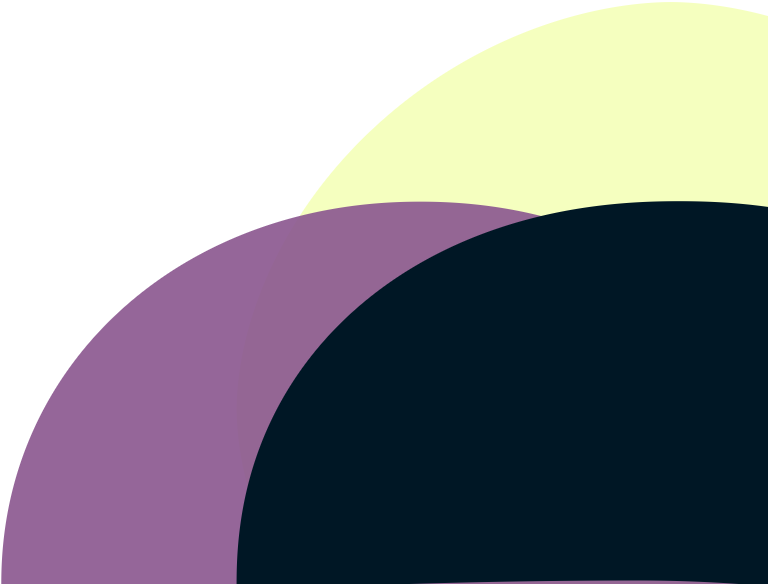
Reproduce this background procedurally as a Shadertoy shader.

```glsl
const vec3 WHITE = vec3(1.0);
const vec3 LIME = vec3(0.961, 1.0, 0.749);
const vec3 PURPLE = vec3(0.548, 0.348, 0.567);
const vec3 NAVY = vec3(0.0, 0.09, 0.145);
const float PURPLE_OPACITY = 0.92;

// Domes, in canvas heights: centre, radii and roundness exponent
const vec2 LIME_CENTRE = vec2(1.1487, 0.2991);
const vec2 LIME_RADII = vec2(0.7436, 0.6974);
const float LIME_POWER = 1.85;
const vec2 PURPLE_CENTRE = vec2(0.7197, 0.0);
const vec2 PURPLE_RADII = vec2(0.7175, 0.6547);
const float PURPLE_POWER = 2.07;
const vec2 NAVY_CENTRE = vec2(1.1624, 0.0);
const vec2 NAVY_RADII = vec2(0.7573, 0.6555);
const float NAVY_POWER = 2.15;

// Thin arch on the lower edge, with unequal left and right spans
const float ARCH_X = 1.094;
const float ARCH_LEFT = 0.393;
const float ARCH_RIGHT = 0.171;
const float ARCH_HEIGHT = 0.006;

// Approximate signed distance to a superellipse
float superellipse(vec2 p, vec2 radii, float power) {
    vec2 q = max(abs(p) / radii, vec2(1e-4));
    vec2 slope = power * pow(q, vec2(power - 1.0)) / radii;
    vec2 terms = pow(q, vec2(power));
    return (terms.x + terms.y - 1.0) / max(length(slope), 0.05);
}

float arch(vec2 p) {
    float x = p.x - ARCH_X;
    float t = x / (x < 0.0 ? ARCH_LEFT : ARCH_RIGHT);
    return p.y - ARCH_HEIGHT * (1.0 - t * t);
}

float coverage(float dist, float pixel) {
    return clamp(0.5 - dist / pixel, 0.0, 1.0);
}

void mainImage(out vec4 fragColor, in vec2 fragCoord) {
    float pixel = 1.0 / iResolution.y;
    vec2 p = fragCoord * pixel;

    float lime = coverage(superellipse(p - LIME_CENTRE, LIME_RADII, LIME_POWER), pixel);
    float purple = coverage(superellipse(p - PURPLE_CENTRE, PURPLE_RADII, PURPLE_POWER), pixel);
    float navy = coverage(superellipse(p - NAVY_CENTRE, NAVY_RADII, NAVY_POWER), pixel);
    float sliver = coverage(arch(p), pixel);

    // Layers from back to front
    vec3 colour = mix(WHITE, LIME, lime);
    colour = mix(colour, PURPLE, purple * PURPLE_OPACITY);
    colour = mix(colour, NAVY, navy);
    colour = mix(colour, mix(LIME, PURPLE, PURPLE_OPACITY), sliver);

    fragColor = vec4(colour, 1.0);
}
```
